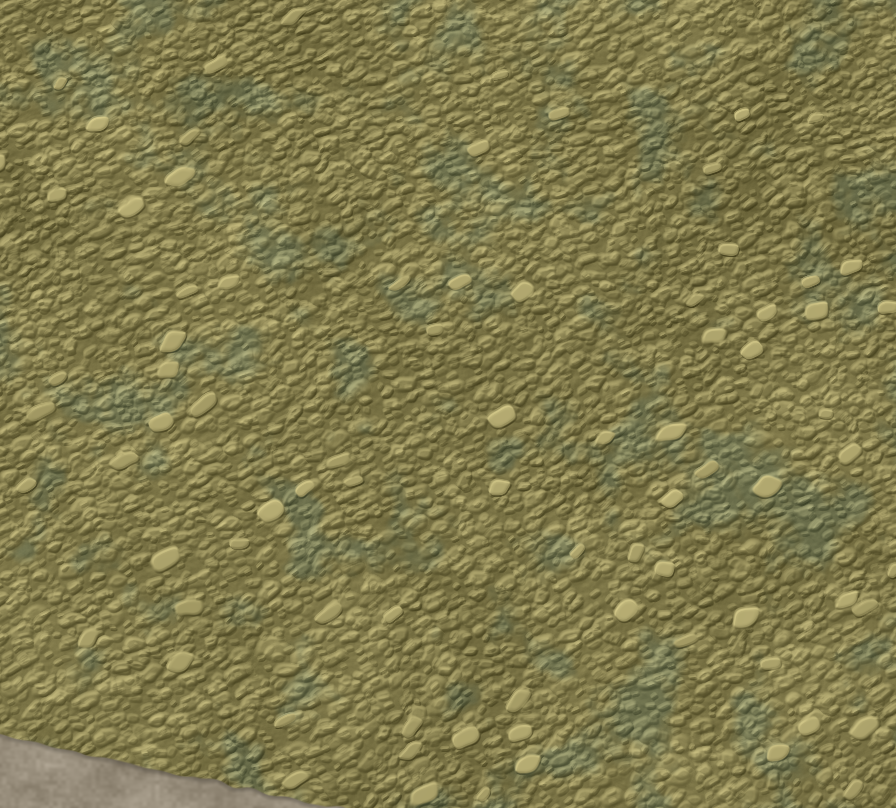
This texture is drawn by a WebGL 2 fragment shader. Its source:

```glsl
#version 300 es
precision highp float;
// Rough olive soil of small tilted flakes and pale pebbles, with a bare stone corner.

uniform vec2 u_resolution;
out vec4 fragColor;

vec2 hash2(vec2 p) {
  vec3 q = fract(p.xyx * vec3(0.1031, 0.1030, 0.0973));
  q += dot(q, q.yzx + 33.33);
  return fract((q.xx + q.yz) * q.zy);
}

float noise(vec2 p) {
  vec2 i = floor(p), f = fract(p);
  f = f * f * (3.0 - 2.0 * f);
  float low = mix(hash2(i).x, hash2(i + vec2(1, 0)).x, f.x);
  float high = mix(hash2(i + vec2(0, 1)).x, hash2(i + vec2(1, 1)).x, f.x);
  return mix(low, high, f.y);
}

float fbm(vec2 p) {
  float sum = 0.0, gain = 0.5;
  for (int i = 0; i < 4; i++) {
    sum += gain * noise(p);
    p = mat2(1.6, 1.2, -1.2, 1.6) * p + 7.3;
    gain *= 0.5;
  }
  return sum;
}

// Scattered angular plates: x is the height of the topmost one, y its random tint.
vec2 flakes(vec2 p, float radius, float share) {
  vec2 cell = floor(p), top = vec2(0.0, 0.5);
  for (int j = -1; j <= 1; j++) {
    for (int i = -1; i <= 1; i++) {
      vec2 id = cell + vec2(i, j);
      vec2 a = hash2(id + 17.0), b = hash2(id + 91.0), c = hash2(id + 153.0);
      if (c.x > share) continue;
      vec2 d = p - id - 0.2 - 0.6 * a;
      float turn = 1.6 * (b.x - 0.5);
      d = mat2(cos(turn), sin(turn), -sin(turn), cos(turn)) * d;
      d /= radius * mix(0.55, 1.0, b.y) * vec2(1.0, mix(0.65, 1.0, c.y));
      d.x += 0.3 * (a.y - 0.5) * d.y;
      vec2 cube = abs(d * d * d);
      float body = 1.0 - smoothstep(0.55, 1.05, pow(cube.x + cube.y, 0.333));
      float height = body * (0.45 + 0.5 * a.x + 0.25 * dot(d, b - 0.5));
      if (height > top.x) top = vec2(height, c.y);
    }
  }
  return top;
}

// Soil relief: x height, y tint, z pebble cover.
vec3 soil(vec2 p) {
  // Grain runs up to the right and gets finer with distance.
  p += 0.012 * vec2(noise(p * 9.0), noise(p * 9.0 + 40.0));
  p += 0.004 * vec2(noise(p * 60.0), noise(p * 60.0 + 80.0));
  vec2 q = mat2(0.88, -0.48, 0.48, 0.88) * p;
  q *= vec2(0.72, 1.15) * (0.95 + 0.12 * p.y);
  vec2 coarse = flakes(q * 48.0 + 5.0, 0.6, 0.8);
  vec2 fine = flakes(q * 86.0 + 31.0, 0.6, 0.85);
  vec2 pebble = flakes(q * 22.0 + 63.0, 0.36, 0.14);
  float ground = coarse.x + 0.6 * fine.x + 0.5 * fbm(q * 110.0);
  float cover = smoothstep(0.05, 0.4, pebble.x);
  float height = mix(ground, 1.25 + 0.6 * pebble.x, cover);
  return vec3(height, mix(coarse.y, pebble.y, cover), cover);
}

void main() {
  vec2 p = gl_FragCoord.xy / u_resolution.y;

  // Light from the upper left, taken as the height change along its direction.
  vec2 towardLight = 0.002 * vec2(-0.5, 0.86);
  vec3 here = soil(p);
  float slope = soil(p - towardLight).x - soil(p + towardLight).x;
  float relief = 1.5 * slope;
  relief /= sqrt(1.0 + relief * relief);

  float tone = 0.43 + 0.42 * relief + 0.2 * (here.x - 0.85);
  tone += 0.12 * (here.y - 0.5) + 0.25 * (fbm(p * 7.0) - 0.47);
  tone = mix(tone, 0.8 + 0.25 * relief + 0.2 * (here.y - 0.5), 0.8 * here.z);
  vec3 color = mix(vec3(0.33, 0.31, 0.16), vec3(0.78, 0.74, 0.50), clamp(tone, -0.3, 1.15));

  // Faint green-grey lichen in the hollows.
  float lichen = smoothstep(0.5, 0.72, fbm(p * 16.0 + 20.0)) * (1.0 - here.z);
  color += lichen * vec3(-0.05, -0.01, 0.03);

  // Smooth stone in the lower left corner, shaded along its rim.
  float inside = 0.09 - 0.215 * p.x - p.y + 0.006 * (noise(p * 45.0) - 0.5);
  float mottle = fbm(p * vec2(22.0, 40.0) + 3.0);
  vec3 stone = vec3(0.60, 0.56, 0.49) + 0.22 * (mottle - 0.47);
  stone += 0.06 * (noise(p * 190.0) - 0.5);
  stone *= mix(0.8, 1.0, smoothstep(0.0, 0.008, inside));
  color = mix(color, stone, smoothstep(-0.0015, 0.0015, inside));

  fragColor = vec4(color, 1.0);
}
```
